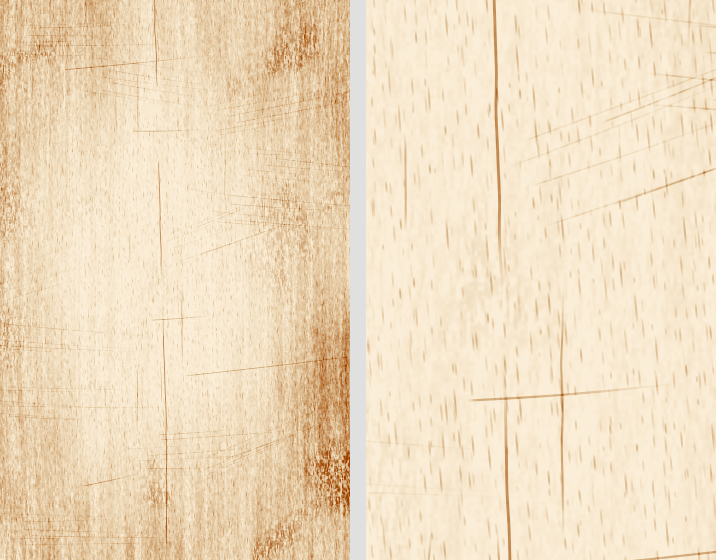
Left: the whole. Right: its middle third, enlarged.
Reproduce this texture procedurally as a Shadertoy shader.

```glsl
// Worn, pale beech board: a bright centre with toasted edges, vertical fibres,
// short dark pores, long cracks, speckled stains and bundles of knife scratches.
// Every layer adds to one "tone" value, which is finally mapped to cream..brown.

#define BASE_TONE      -0.03
#define EDGE_TONE      0.50
#define FIBRE_CONTRAST 0.56
#define GRAIN_CONTRAST 0.56
#define PORE_TONE      0.56
#define STAIN_TONE     0.46
#define SCRATCH_TONE   0.42
#define GOUGE_TONE     0.65
#define CRACK_TONE     0.90
#define CREAM          vec3(0.97, 0.91, 0.81)
#define SCRATCH_GROUPS 12
#define CRACKS         16

float hash1(vec2 p) {
    vec3 q = fract(p.xyx * vec3(0.1031, 0.1030, 0.0973));
    q += dot(q, q.yzx + 33.33);
    return fract((q.x + q.y) * q.z);
}

vec4 hash4(float n, float seed) {
    return vec4(hash1(vec2(n, seed)), hash1(vec2(n, seed + 7.0)),
                hash1(vec2(n, seed + 13.0)), hash1(vec2(n, seed + 29.0)));
}

float noise(vec2 p) {
    vec2 i = floor(p), f = fract(p);
    f = f * f * (3.0 - 2.0 * f);
    vec2 e = vec2(0.0, 1.0);
    return mix(mix(hash1(i), hash1(i + e.yx), f.x),
               mix(hash1(i + e.xy), hash1(i + e.yy), f.x), f.y);
}

float fbm(vec2 p) {
    float sum = 0.0, amp = 0.5;
    for (int i = 0; i < 4; i++) {
        sum += amp * noise(p);
        p = p * 2.03 + 17.3;
        amp *= 0.5;
    }
    return sum / 0.9375;
}

// Smooth coverage of a line with the given half width
float cover(float dist, float halfWidth, float px) {
    return clamp((halfWidth - dist) / px + 0.5, 0.0, 1.0);
}

// Short tapered vertical dashes, one per jittered cell
float pores(vec2 p, vec2 cells, float seed, float px) {
    vec2 g = p * cells;
    g.y += 9.0 * hash1(vec2(floor(g.x), seed));
    vec2 id = floor(g) + seed, f = fract(g);
    float rise = f.y - 0.5;
    float halfLength = mix(0.14, 0.48, hash1(id + 3.1));
    float taper = 1.0 - pow(min(abs(rise) / halfLength, 1.0), 2.0);
    float dist = abs(f.x - mix(0.25, 0.75, hash1(id)) + 0.2 * rise) / cells.x;
    float strength = smoothstep(0.25, 1.0, hash1(id + 8.7));
    return cover(dist, 0.0009, px) * taper * strength;
}

// Straight scratch that starts sharply and fades along its length
float stroke(vec2 p, vec2 start, float angle, float len, float halfWidth, float px) {
    vec2 dir = vec2(cos(angle), sin(angle)), q = p - start;
    float along = dot(q, dir) / len;
    float across = abs(dir.x * q.y - dir.y * q.x + 0.0015 * sin(along * 4.0));
    float fade = smoothstep(0.0, 0.06, along) * (1.0 - smoothstep(0.25, 1.0, along));
    return cover(across, halfWidth, px) * fade;
}

void mainImage(out vec4 fragColor, in vec2 fragCoord) {
    float px = 1.0 / iResolution.x;
    vec2 p = fragCoord * px;
    vec2 board = vec2(1.0, iResolution.y * px);

    // Toasted edges, darkest at the lower right, broken up by vertical patches
    vec2 fromCentre = (p - board * vec2(0.44, 0.54)) / vec2(0.62, 1.0);
    float wear = smoothstep(0.2, 1.2, length(fromCentre));
    wear += 0.30 * smoothstep(0.7, 1.05, p.x) * (1.0 - smoothstep(0.1, 0.7, p.y / board.y));
    wear += 0.85 * (fbm(p * vec2(7.0, 2.2) + 4.0) - 0.5) * (0.45 + wear);
    wear = clamp(wear, 0.0, 1.4);
    float tone = BASE_TONE + EDGE_TONE * wear;

    // Fibres and fine grain, stronger where the wood is worn
    vec2 bent = p + vec2(0.025 * noise(p * vec2(3.0, 1.6)), 0.0);
    float fibre = 0.45 * noise(bent * vec2(42.0, 1.5)) + 0.55 * noise(bent * vec2(150.0, 6.0));
    float grain = 0.6 * noise(bent * vec2(310.0, 85.0)) + 0.4 * noise(p * vec2(290.0, 240.0) + 5.0);
    tone += (fibre - 0.5) * FIBRE_CONTRAST * (0.25 + wear);
    tone += (grain - 0.5) * GRAIN_CONTRAST * (0.35 + wear);

    // Pores in two sizes
    float pore = pores(bent, vec2(74.0, 30.0), 11.0, px);
    pore = max(pore, 0.7 * pores(bent + 0.37, vec2(105.0, 46.0), 53.0, px));
    tone += PORE_TONE * pore;

    // Speckled stains
    float stain = smoothstep(0.57, 0.76, fbm(p * vec2(6.5, 5.0) + 31.0));
    tone += STAIN_TONE * stain * (0.2 + wear) * smoothstep(0.25, 0.75, grain);

    // Bundles of nearly parallel fine scratches
    float scratch = 0.0;
    for (int g = 0; g < SCRATCH_GROUPS; g++) {
        vec4 r = hash4(float(g), 41.0);
        for (int i = 0; i < 6; i++) {
            vec4 s = hash4(float(i + 6 * g), 97.0);
            vec2 start = vec2(r.x * 0.85 - 0.15 + 0.12 * s.x,
                              board.y * (float(g) + r.y) / float(SCRATCH_GROUPS));
            start.y += (float(i) - 2.5) * mix(0.012, 0.024, s.y);
            float angle = mix(-0.14, 0.42, r.z) + 0.08 * (s.z - 0.5);
            scratch += stroke(p, start, angle, mix(0.25, 0.6, s.w), 0.0008, px) * (0.4 + 0.6 * s.x);
        }
    }
    tone += SCRATCH_TONE * min(scratch, 1.5) * (0.4 + grain);

    // A few deep gouges
    for (int i = 0; i < 5; i++) {
        vec4 r = hash4(float(i), 223.0);
        vec2 start = vec2(r.x * 0.6 - 0.04, board.y * (float(i) + r.y) / 5.0);
        tone += GOUGE_TONE * stroke(p, start, mix(0.0, 0.24, r.z), mix(0.2, 0.7, r.w), 0.0011, px);
    }

    // Long cracks along the grain: the first runs down the middle with gaps
    for (int i = 0; i < CRACKS; i++) {
        vec4 r = hash4(float(i), 307.0);
        bool central = i == 0;
        float x = central ? 0.485 - 0.03 * p.y : r.x;
        x += 0.02 * (noise(vec2(p.y * 2.5, r.x * 50.0)) - 0.5) + 0.003 * noise(vec2(p.y * 25.0, r.y * 50.0));
        float reach = mix(0.05, 0.18, r.z);
        float shown = 1.0 - smoothstep(0.5 * reach, reach, abs(p.y - board.y * r.y));
        if (central) shown = smoothstep(0.28, 0.45, noise(vec2(p.y * 4.0, 3.0)));
        float halfWidth = central ? 0.0014 : 0.0010;
        tone += CRACK_TONE * cover(abs(p.x - x), halfWidth, px) * shown * (central ? 1.0 : 0.35 + 0.4 * r.w);
    }

    // Cream to brown ramp
    tone = clamp(tone, -0.08, 1.35);
    vec3 wood = CREAM - tone * vec3(0.20, 0.30, 0.45) - tone * tone * vec3(0.04, 0.14, 0.12);
    fragColor = vec4(clamp(wood, 0.0, 1.0), 1.0);
}
```
